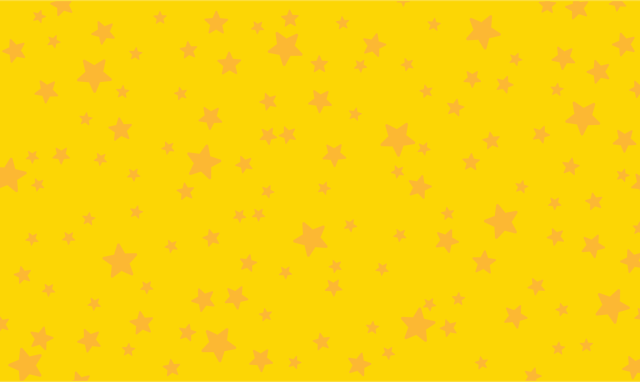
A WebGL 2 fragment shader for this pattern:

```glsl
#version 300 es
precision highp float;

// Scattered rounded orange stars in four sizes on a flat yellow ground.
// One star sits in each cell of a tilted, jittered grid; the largest stars
// follow a sparse sublattice so that they stay well apart.

uniform vec2 u_resolution;
out vec4 fragColor;

const float ROWS = 8.8; // grid cells per canvas height

vec3 hash3(vec2 cell) {
    vec3 q = fract(cell.xyx * vec3(0.1031, 0.1030, 0.0973) + 0.37);
    q += dot(q, q.yxz + 33.33);
    return fract((q.xxy + q.yzz) * q.zyx);
}

mat2 rotation(float angle) {
    float c = cos(angle), s = sin(angle);
    return mat2(c, s, -s, c);
}

// Signed distance to a five-point star; inner is the notch-to-tip ratio.
float starDistance(vec2 p, float radius, float inner) {
    const vec2 foldA = vec2(0.80902, -0.58779);
    const vec2 foldB = vec2(-0.80902, -0.58779);
    p.x = abs(p.x);
    p -= 2.0 * max(dot(foldA, p), 0.0) * foldA;
    p -= 2.0 * max(dot(foldB, p), 0.0) * foldB;
    p.x = abs(p.x);
    p.y -= radius;
    vec2 edge = inner * vec2(0.58779, 0.80902) - vec2(0.0, 1.0);
    float along = clamp(dot(p, edge) / dot(edge, edge), 0.0, radius);
    return length(p - edge * along) * sign(p.y * edge.x - p.x * edge.y);
}

// Star radius in cell units: one cell in ten is large, the rest are random.
float starRadius(vec2 cell, float pick) {
    if (mod(cell.x + 3.0 * cell.y, 10.0) < 0.5) return 0.42;
    return pick < 0.25 ? 0.285 : pick < 0.62 ? 0.21 : 0.157;
}

// Distance to the nearest star, in cell units.
float starField(vec2 p) {
    vec2 home = floor(p);
    float nearest = 1.0;
    for (int y = -1; y <= 1; y++) {
        for (int x = -1; x <= 1; x++) {
            vec2 cell = home + vec2(x, y);
            vec3 place = hash3(cell);
            vec3 look = hash3(cell + 71.0);
            float radius = starRadius(cell, look.x);
            vec2 centre = cell + 0.5 + (place.xy - 0.5) * 2.0 * (0.54 - radius);
            vec2 local = rotation(6.2832 * look.y) * (p - centre);
            float d = starDistance(local, 0.92 * radius, 0.46) - 0.08 * radius;
            nearest = min(nearest, d);
        }
    }
    return nearest;
}

void main() {
    vec2 uv = gl_FragCoord.xy / u_resolution.y;
    float pixel = 1.0 / u_resolution.y;

    // Stars over the ground
    vec3 yellow = vec3(0.99, 0.84, 0.02);
    vec3 orange = vec3(0.99, 0.72, 0.20);
    float d = starField(rotation(0.36) * uv * ROWS + 20.0) / ROWS;
    vec3 color = mix(yellow, orange, smoothstep(0.8 * pixel, -0.8 * pixel, d));

    // Thin pale rim along the top and bottom
    float border = min(uv.y, 1.0 - uv.y);
    float rim = 1.0 - smoothstep(0.0033 - 0.5 * pixel, 0.0033 + 0.5 * pixel, border);
    color = mix(color, vec3(0.99, 0.87, 0.24), rim);

    fragColor = vec4(color, 1.0);
}
```
